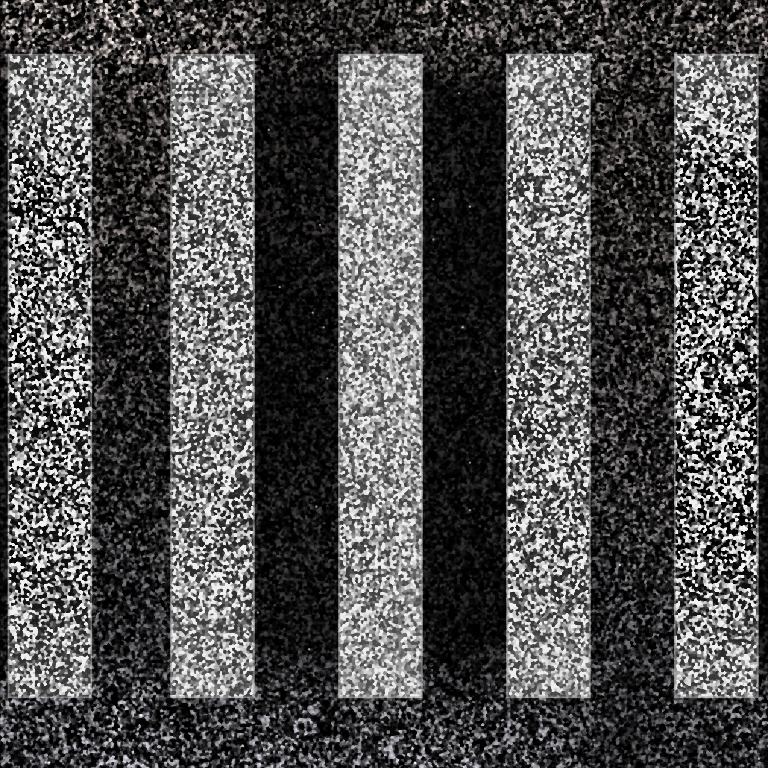
Reproduce this texture procedurally as a WebGL 2 fragment shader.

```glsl
#version 300 es
precision highp float;
// Five worn white crossing stripes painted on dark, gritty asphalt.

uniform vec2 u_resolution;
out vec4 outColor;

// Stripe layout, in canvas units
const float STRIPE_PERIOD = 0.2187;
const float MIDDLE_X = 0.4954;
const float FIRST_SHIFT = 0.007;
const float HALF_WIDTH = 0.0550;
const float BOTTOM_Y = 0.091;
const float TOP_Y = 0.930;
const float RIM_WIDTH = 0.0024;

// Surface
const float GRAIN_CELLS = 262.0;
const float STONE_CELLS = 170.0;
const float SPECK_CELLS = 210.0;
const float SPECK_CHANCE = 0.0022;
const float BLEND_SHARPNESS = 8.0;
const float CENTRE_WEAR = 0.16;
const float WEAR_STEP = 0.36;
const float RIM_GREY = 0.58;
const vec3 WARM_STONE = vec3(1.04, 0.99, 0.97);
const vec3 COOL_STONE = vec3(0.99, 0.98, 1.03);

vec3 hash3(vec2 p) {
    vec3 q = fract(p.xyx * vec3(0.1031, 0.1030, 0.0973));
    q += dot(q, q.yxz + 33.33);
    return fract((q.xxy + q.yzz) * q.zyx);
}

// Cellular noise: x is the softly blended cell shade, y the nearest distance
vec2 cellGrain(vec2 p) {
    vec2 cell = floor(p);
    float shade = 0.0, total = 0.0, nearest = 2.0;
    for (int j = -1; j <= 1; j++) {
        for (int i = -1; i <= 1; i++) {
            vec2 id = cell + vec2(i, j);
            vec3 h = hash3(id);
            vec2 toSeed = id + 0.1 + 0.8 * h.xy - p;
            float d2 = dot(toSeed, toSeed);
            float weight = exp(-BLEND_SHARPNESS * d2);
            shade += weight * h.z;
            total += weight;
            nearest = min(nearest, d2);
        }
    }
    return vec2(shade / max(total, 1e-6), sqrt(nearest));
}

// Broad stains from layered sines, about -1 to 1
float stains(vec2 p) {
    float sum = 0.0, gain = 0.5;
    for (int i = 0; i < 4; i++) {
        sum += gain * sin(p.x + 1.7 * sin(p.y + float(i))) * cos(p.y * 0.8 + p.x * 0.4);
        p = mat2(1.3, 1.1, -1.1, 1.3) * p + 2.3;
        gain *= 0.65;
    }
    return sum;
}

vec3 asphalt(vec2 uv, float fine, float patches) {
    vec2 stone = cellGrain(uv * STONE_CELLS + 71.0);
    float fromMiddle = abs(uv.x - MIDDLE_X);
    float worn = smoothstep(0.15, 0.30, fromMiddle);
    worn *= 1.0 - smoothstep(0.465, 0.49, fromMiddle);
    float ends = 1.0 - smoothstep(0.04, 0.19, uv.y) + smoothstep(0.86, 0.97, uv.y);
    float level = mix(0.17, 0.44, worn);
    level = mix(level, 0.62, clamp(ends, 0.0, 1.0)) * (1.0 + 0.45 * patches);
    float grit = mix(fine, stone.x, 0.4);
    grit = clamp((grit - 0.5) * 1.75 + 0.5, 0.0, 1.0);
    float value = level * grit * grit * (1.25 - 0.55 * stone.y);

    // Rare bright chips
    vec2 p = uv * SPECK_CELLS;
    float chip = step(1.0 - SPECK_CHANCE, hash3(floor(p) + 311.0).z);
    value += 0.55 * chip * (1.0 - smoothstep(0.1, 0.5, length(fract(p) - 0.5)));
    vec3 tint = mix(COOL_STONE, WARM_STONE, smoothstep(0.1, 0.7, uv.y + 0.2 * patches));
    return value * tint;
}

float paint(vec2 uv, float index, float fine, float patches) {
    float wear = CENTRE_WEAR + WEAR_STEP * abs(index) + 0.08 * step(0.5, index);
    float toEnd = min(uv.y - BOTTOM_Y, TOP_Y - uv.y);
    wear *= mix(0.35, 1.0, smoothstep(0.0, 0.18, toEnd));
    wear = clamp(wear + 0.24 * patches, 0.0, 1.0);
    float grain = clamp((fine - 0.5) * 1.4 + 0.5, 0.0, 1.0);
    float fresh = mix(0.34, 0.93, grain);
    float chipped = 0.95 * smoothstep(0.16, 0.96, grain);
    return mix(fresh, chipped, wear);
}

void main() {
    vec2 uv = gl_FragCoord.xy / u_resolution;
    float pixel = 1.0 / min(u_resolution.x, u_resolution.y);
    float fine = cellGrain(uv * GRAIN_CELLS).x;
    float patches = stains(uv * vec2(9.0, 7.0));

    // Signed distance to the nearest stripe
    float index = clamp(round((uv.x - MIDDLE_X) / STRIPE_PERIOD), -2.0, 2.0);
    float centre = MIDDLE_X + STRIPE_PERIOD * index + FIRST_SHIFT * step(index, -1.5);
    vec2 boxCentre = vec2(centre, 0.5 * (BOTTOM_Y + TOP_Y));
    vec2 gap = abs(uv - boxCentre) - vec2(HALF_WIDTH, 0.5 * (TOP_Y - BOTTOM_Y));
    float dist = max(gap.x, gap.y);

    // Paint with a thin, even rim over the road
    float stripe = paint(uv, index, fine, patches);
    float rim = smoothstep(-RIM_WIDTH - pixel, -RIM_WIDTH + pixel, dist);
    stripe = mix(stripe, RIM_GREY, 0.55 * rim);
    float cover = 1.0 - smoothstep(-0.7 * pixel, 0.7 * pixel, dist);
    outColor = vec4(mix(asphalt(uv, fine, patches), vec3(stripe), cover), 1.0);
}
```
